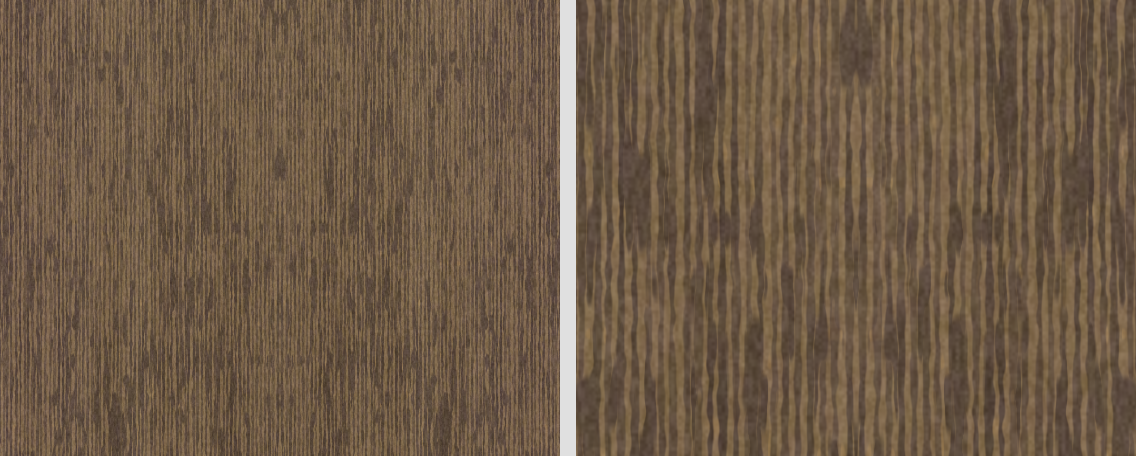
Left, the full canvas; right, a detail of the centre.
Reproduce this texture procedurally as a WebGL 1 fragment shader.

```glsl
precision highp float;
// Straight-grained brown wood veneer, book-matched about the vertical centre.
// Jittered dark grain lines with ragged widths are laid over a tan ground,
// then broken up by narrow pores, rare ochre flecks and fine fibre noise.

uniform vec2 u_resolution;

const vec3 TAN_WOOD   = vec3(0.514, 0.422, 0.308);
const vec3 DARK_GRAIN = vec3(0.322, 0.262, 0.220);
const vec3 OCHRE      = vec3(0.640, 0.510, 0.335);
const vec3 ROSY_TINT  = vec3(0.014, 0.002, 0.034);

const float LINES         = 108.0;  // grain lines per canvas height
const float LINE_JITTER   = 0.40;   // sideways scatter, in line spacings
const float LINE_WIDTH    = 0.12;   // least half width, in line spacings
const float WIDTH_VARIETY = 0.30;
const float EDGE_SOFTNESS = 0.10;
const float WANDER        = 0.0018; // sideways drift along a line
const float PORE_DEPTH    = 0.85;
const float BAND_CONTRAST = 0.040;
const float FIBRE_CONTRAST = 0.120;

float hash(vec2 p) {
  vec3 q = fract(vec3(p.xyx) * 0.1031);
  q += dot(q, q.yzx + 33.33);
  return fract((q.x + q.y) * q.z);
}

float noise(vec2 p) {
  vec2 i = floor(p);
  vec2 f = fract(p);
  f = f * f * (3.0 - 2.0 * f);
  float low = mix(hash(i), hash(i + vec2(1.0, 0.0)), f.x);
  float high = mix(hash(i + vec2(0.0, 1.0)), hash(i + vec2(1.0, 1.0)), f.x);
  return mix(low, high, f.y);
}

// Coverage of the dark lines, from this column and its two neighbours
float grainLines(vec2 p, float pixel) {
  float x = p.x * LINES;
  float soft = max(EDGE_SOFTNESS, 0.42 * LINES * pixel);
  float cover = 0.0;
  for (int k = -1; k <= 1; k++) {
    float id = floor(x) + float(k);
    float centre = id + 0.5 + LINE_JITTER * (hash(vec2(id, 7.0)) - 0.5);
    float slow = noise(vec2(id * 3.0, p.y * 14.0));
    float ragged = noise(vec2(id * 5.0 + 40.0, p.y * 90.0));
    float width = LINE_WIDTH + WIDTH_VARIETY * (0.6 * slow + 0.4 * ragged);
    float strength = mix(0.65, 1.0, hash(vec2(id, 19.0)));
    strength *= mix(0.60, 1.10, noise(vec2(id * 2.0 + 90.0, p.y * 26.0)));
    float line = 1.0 - smoothstep(width - soft, width + soft, abs(x - centre));
    cover = max(cover, line * strength);
  }
  return cover;
}

void main() {
  float pixel = 1.0 / u_resolution.y;
  vec2 uv = gl_FragCoord.xy * pixel;
  float middle = 0.5 * u_resolution.x * pixel;

  // Mirrored halves with a slight drift of the grain
  vec2 p = vec2(abs(uv.x - middle), uv.y);
  p.x += WANDER * (noise(vec2(p.x * 45.0, p.y * 9.0)) - 0.5);
  p.x += WANDER * (noise(p * vec2(130.0, 85.0) + 31.0) - 0.5);

  // Lines and narrow pores, gathered into darker patches
  float patches = noise(p * vec2(26.0, 5.0) + 5.0);
  float pores = noise(p * vec2(210.0, 24.0) + 60.0);
  pores = smoothstep(0.62, 0.82, pores + 0.30 * (patches - 0.5));
  float dark = grainLines(p, pixel) * mix(0.86, 1.14, patches);
  dark = clamp(max(dark, pores * PORE_DEPTH), 0.0, 1.0);
  vec3 color = mix(TAN_WOOD, DARK_GRAIN, dark);

  // Rare short ochre flecks on the light wood
  float fleck = noise(p * vec2(190.0, 45.0) + 140.0);
  color = mix(color, OCHRE, 0.5 * smoothstep(0.88, 0.97, fleck) * (1.0 - dark));

  // Broad bands, fine fibres and a rosier outer edge
  float bands = noise(vec2(p.x * 16.0, p.y * 0.7) + 200.0) - 0.5;
  float fibres = 0.6 * noise(uv * vec2(350.0, 150.0))
               + 0.4 * noise(uv * vec2(410.0, 390.0) + 17.0) - 0.5;
  color += BAND_CONTRAST * bands + FIBRE_CONTRAST * fibres;
  float edge = smoothstep(0.45, 1.0, abs(uv.x - middle) / middle);
  float tint = noise(uv * vec2(150.0, 70.0) + 80.0) - 0.5;
  color += ROSY_TINT * (0.4 * edge + tint);

  gl_FragColor = vec4(clamp(color, 0.0, 1.0), 1.0);
}
```
